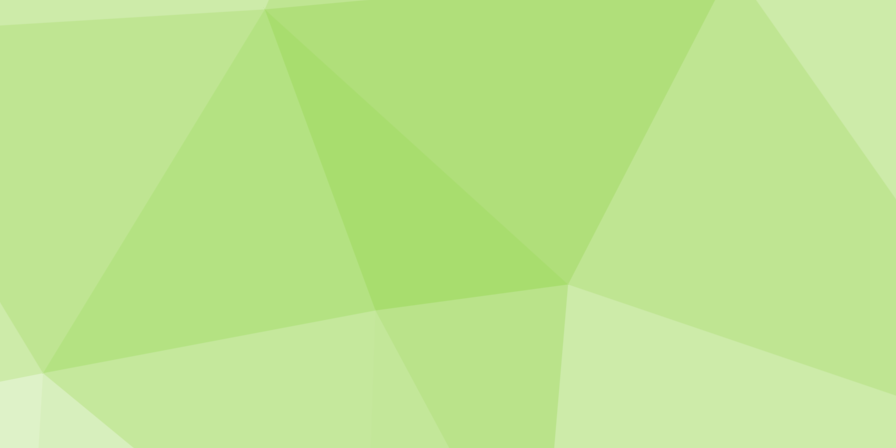
This background is drawn by a Shadertoy shader. Its source:

```glsl
// Signed distance to the line a-b, positive on the side holding inner
float edgeDistance(vec2 p, vec2 a, vec2 b, vec2 inner) {
    vec2 along = normalize(b - a);
    vec2 normal = vec2(-along.y, along.x);
    return dot(p - a, normal) * sign(dot(inner - a, normal));
}

// Smooth coverage of a triangle, with its corners in any order
float triangleCoverage(vec2 p, vec2 a, vec2 b, vec2 c, float blur) {
    float inside = min(edgeDistance(p, a, b, c),
                   min(edgeDistance(p, b, c, a), edgeDistance(p, c, a, b)));
    return smoothstep(-blur, blur, inside);
}

// Adds a weighted facet; the weight is kept in w so shared edges stay seamless
void addFacet(inout vec4 paint, vec2 p, vec2 a, vec2 b, vec2 c, vec3 color, float blur) {
    paint += vec4(color, 1.0) * triangleCoverage(p, a, b, c, blur);
}

void mainImage(out vec4 fragColor, in vec2 fragCoord) {
    // Canvas spans 0..2 across and 0..1 up
    vec2 p = fragCoord / iResolution.xy * vec2(2.0, 1.0);
    float blur = 0.9 / iResolution.y;

    // Mesh corners inside the canvas
    vec2 peak   = vec2(0.591, 0.979);
    vec2 hub    = vec2(1.268, 0.365);
    vec2 valley = vec2(0.838, 0.307);
    vec2 corner = vec2(0.096, 0.167);

    // Mesh corners beyond the border
    vec2 farLeft    = vec2(-0.361, 0.921);
    vec2 lowLeft    = vec2(-0.288, 0.091);
    vec2 topMiddle  = vec2(0.900, 1.700);
    vec2 topRight   = vec2(1.635, 1.075);
    vec2 farRight   = vec2(2.404, -0.020);
    vec2 outerRight = vec2(2.600, 1.300);
    vec2 baseLeft   = vec2(0.056, -0.500);
    vec2 baseMiddle = vec2(0.813, -0.424);
    vec2 baseRight  = vec2(1.205, -0.377);

    // Greens from deep to pale
    vec3 deepGreen   = vec3(0.660, 0.867, 0.432);
    vec3 leafGreen   = vec3(0.690, 0.873, 0.480);
    vec3 freshGreen  = vec3(0.705, 0.888, 0.510);
    vec3 meadowGreen = vec3(0.728, 0.890, 0.542);
    vec3 softGreen   = vec3(0.750, 0.898, 0.572);
    vec3 mistGreen   = vec3(0.772, 0.908, 0.612);
    vec3 paleGreen   = vec3(0.802, 0.920, 0.662);
    vec3 creamGreen  = vec3(0.845, 0.937, 0.740);
    vec3 whiteGreen  = vec3(0.872, 0.948, 0.785);

    vec4 paint = vec4(0.0);

    // Upper and central facets
    addFacet(paint, p, peak, farLeft, topMiddle, paleGreen, blur);
    addFacet(paint, p, peak, topMiddle, topRight, softGreen, blur);
    addFacet(paint, p, peak, corner, farLeft, softGreen, blur);
    addFacet(paint, p, peak, corner, valley, freshGreen, blur);
    addFacet(paint, p, peak, valley, hub, deepGreen, blur);
    addFacet(paint, p, peak, hub, topRight, leafGreen, blur);

    // Right facets
    addFacet(paint, p, hub, topRight, farRight, softGreen, blur);
    addFacet(paint, p, topRight, farRight, outerRight, paleGreen, blur);
    addFacet(paint, p, hub, farRight, baseRight, paleGreen, blur);

    // Lower facets
    addFacet(paint, p, hub, valley, baseRight, meadowGreen, blur);
    addFacet(paint, p, valley, baseRight, baseMiddle, mix(softGreen, mistGreen, 0.7), blur);
    addFacet(paint, p, valley, corner, baseMiddle, mistGreen, blur);
    addFacet(paint, p, corner, baseMiddle, baseLeft, creamGreen, blur);
    addFacet(paint, p, corner, baseLeft, lowLeft, whiteGreen, blur);
    addFacet(paint, p, corner, lowLeft, farLeft, paleGreen, blur);

    fragColor = vec4(paint.rgb / max(paint.w, 0.0001), 1.0);
}
```
